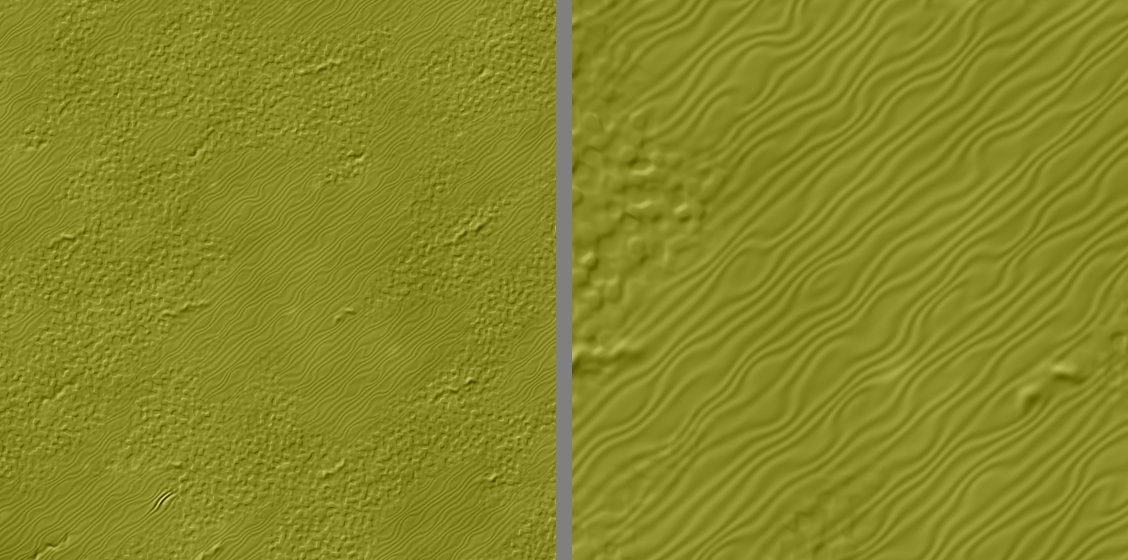
Left, the full canvas; right, a detail of the centre.
A WebGL 1 fragment shader for this texture:

```glsl
precision highp float;
uniform vec2 u_resolution;

const vec3 OLIVE = vec3(0.535, 0.535, 0.154);
const float RELIEF = 0.118;               // strength of the embossing
const float LIGHT_ANGLE = 2.2;            // direction towards the light
const float LIGHT_STEP = 0.0016;          // half width of the slope sample
const float STROKE_ANGLE = 0.7;
const float STROKE_FREQUENCY = 690.0;     // radians per canvas height
const vec2 STROKE_BEND_SCALE = vec2(32.0, 70.0);
const float STROKE_BEND = 6.0;
const float STROKE_HEIGHT = 0.29;
const float GRAIN_SCALE = 140.0;
const float GRAIN_SOFTNESS = 0.15;
const float GRAIN_HEIGHT = 1.0;
const vec2 PATCH_SCALE = vec2(4.0, 9.0);
const float BAND_CENTER = -0.035;         // smooth diagonal band
const float CLOUD_SCALE = 4.0;
const float CLOUD_TONE = 0.026;
const vec2 BLOTCH_SCALE = vec2(14.0, 28.0);
const float BLOTCH_TONE = 0.02;
const int CRACK_COUNT = 16;
const float CRACK_WIDTH = 0.0048;
const float CRACK_HEIGHT = 3.2;
const int FLECK_COUNT = 24;
const float FLECK_GLOW = 0.12;
const vec2 SCRATCH_CENTER = vec2(0.293, 0.108);
const vec2 SCRATCH_SIZE = vec2(0.028, 0.011);
const float SCRATCH_GAIN = 5.0;

vec3 hash3(vec2 p) {
  vec3 k = vec3(dot(p, vec2(127.1, 311.7)),
                dot(p, vec2(269.5, 183.3)),
                dot(p, vec2(419.2, 371.9)));
  return fract(sin(k) * 43758.545);
}

// Coordinates along and across a direction.
vec2 turn(vec2 p, float angle) {
  float c = cos(angle), s = sin(angle);
  return vec2(c * p.x + s * p.y, c * p.y - s * p.x);
}

// Cellular noise: one soft bump or dent at a random point of each cell.
float bumps(vec2 p) {
  vec2 cell = floor(p);
  float sum = 0.0;
  for (int y = -1; y <= 1; y++) {
    for (int x = -1; x <= 1; x++) {
      vec2 id = cell + vec2(float(x), float(y));
      vec3 rnd = hash3(id);
      vec2 d = p - id - rnd.xy;
      float k = max(0.0, 1.0 - dot(d, d));
      sum += (2.0 * rnd.z - 1.0) * k * k * k;
    }
  }
  return sum;
}

// Short wavy ridges that rise to the right.
float cracks(vec2 p) {
  float sum = 0.0;
  for (int i = 0; i < CRACK_COUNT; i++) {
    float n = float(i);
    vec3 rnd = hash3(vec2(n, 7.0));
    vec2 center = fract(vec2(0.31, 0.17) + n * vec2(0.7549, 0.5698));
    vec2 q = turn(p - center, mix(0.2, 0.7, rnd.x));
    float halfLength = mix(0.02, 0.075, rnd.y);
    float wave = 0.003 * sin(q.x * 120.0 + n) + 0.0018 * sin(q.x * 290.0 + 2.0 * n);
    float v = (q.y + wave) / CRACK_WIDTH;
    float taper = 1.0 - smoothstep(0.3, 1.0, abs(q.x) / halfLength);
    float uneven = 0.65 + 0.35 * sin(q.x * 190.0 + 5.0 * n);
    sum += (rnd.z < 0.35 ? -1.0 : 1.0) * taper * uneven * exp(-v * v);
  }
  return sum;
}

// Small pale flecks, denser towards the left.
float flecks(vec2 p) {
  float sum = 0.0;
  for (int i = 0; i < FLECK_COUNT; i++) {
    vec3 rnd = hash3(vec2(float(i), 31.0));
    vec2 d = turn(p - vec2(rnd.x * rnd.x, rnd.y), STROKE_ANGLE);
    d /= mix(0.004, 0.01, rnd.z) * vec2(1.4, 0.8);
    sum += (1.0 - 0.6 * rnd.z) * exp(-dot(d, d));
  }
  return sum;
}

// Share of grain against strokes, in patches along the diagonal.
float grainShare(vec2 p) {
  vec2 q = turn(p, STROKE_ANGLE);
  float patches = bumps(q * PATCH_SCALE) + 0.6 * bumps(q * PATCH_SCALE * 2.3 + 9.0);
  float bias = 0.65 * smoothstep(0.04, 0.3, abs(q.y - BAND_CENTER)) - 0.15;
  return smoothstep(-0.35, 0.4, patches + bias);
}

float surface(vec2 p, float share, float gain) {
  // Fine, slightly bent parallel lines.
  vec2 q = turn(p, STROKE_ANGLE);
  float bend = STROKE_BEND * bumps(q * STROKE_BEND_SCALE);
  float strokes = STROKE_HEIGHT * sin(q.y * STROKE_FREQUENCY + bend);
  // Flat-topped islands whose edges form a maze.
  float b = bumps(p * GRAIN_SCALE + 17.0);
  float grain = GRAIN_HEIGHT * b / sqrt(GRAIN_SOFTNESS + b * b);
  float crack = cracks(p);
  float calm = 1.0 - 0.6 * min(abs(crack), 1.0);
  return mix(strokes, grain, share) * gain * calm + CRACK_HEIGHT * crack;
}

void main() {
  vec2 p = gl_FragCoord.xy / u_resolution.y;

  // One small spot with much deeper strokes.
  vec2 s = turn(p - SCRATCH_CENTER, STROKE_ANGLE) / SCRATCH_SIZE;
  float scratch = exp(-dot(s, s));
  float share = grainShare(p) * (1.0 - scratch);
  float gain = 1.0 + SCRATCH_GAIN * scratch;

  // Emboss: slope of the surface towards the light.
  vec2 toLight = LIGHT_STEP * vec2(cos(LIGHT_ANGLE), sin(LIGHT_ANGLE));
  float slope = surface(p - toLight, share, gain) - surface(p + toLight, share, gain);

  // Broad, faint changes of tone.
  float broad = CLOUD_TONE * bumps(p * CLOUD_SCALE)
              + BLOTCH_TONE * bumps(turn(p, STROKE_ANGLE) * BLOTCH_SCALE);

  float tone = RELIEF * slope + FLECK_GLOW * flecks(p) + broad;
  gl_FragColor = vec4(clamp(OLIVE + tone, 0.0, 1.0), 1.0);
}
```
